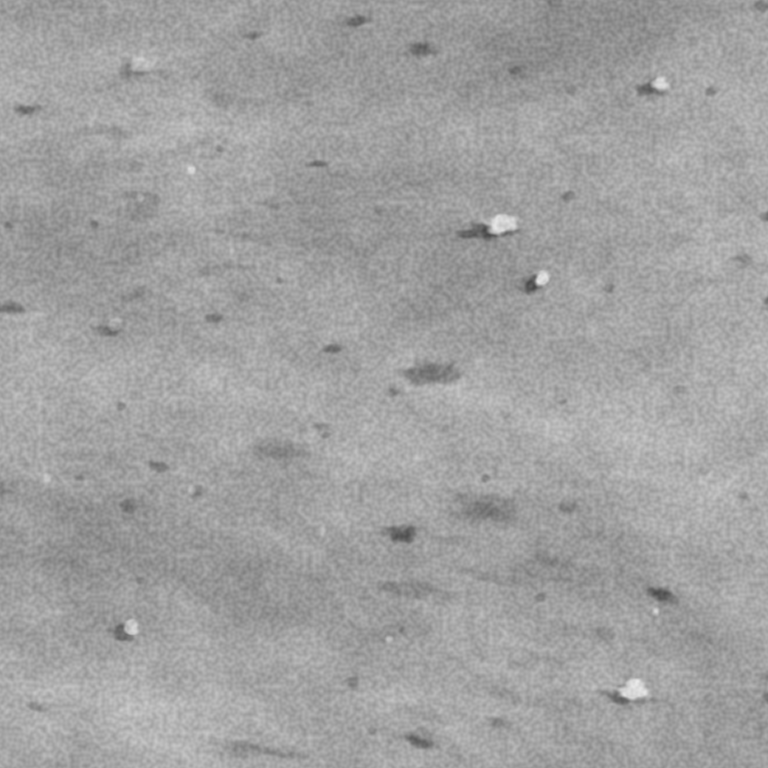
Reproduce this texture procedurally as a Shadertoy shader.

```glsl
// Grainy grey plain with soft drifts, dark flat hollows and a few pale pebbles.

const float GROUND = 0.638;         // mean grey level
const float DRIFT_CONTRAST = 0.098;
const float GRAIN_CONTRAST = 0.095;
const float STREAK_DEPTH = 0.10;
const float HOLLOW_DEPTH = 0.25;
const float DOT_DEPTH = 0.17;
const float SPECK_LIGHT = 0.22;
const float PEBBLE_LIGHT = 0.25;
const float SHADOW_DEPTH = 0.27;
const float FAN = 0.32;             // how far the drifts fan out to the right
const float FAN_AXIS = 0.66;        // height where the drifts run level
const float GRAIN_SCALE = 165.0;    // grain cells across the canvas

// Two random values in 0..1 for a lattice cell
vec2 hash2(vec2 cell, int seed) {
    uvec2 v = uvec2(ivec2(cell) + ivec2(seed * 131 + 1000, seed * 57 + 1000));
    v = v * 1664525u + 1013904223u;
    v.x += v.y * 1664525u;
    v.y += v.x * 1664525u;
    v ^= v >> 16u;
    v.x += v.y * 1664525u;
    v.y += v.x * 1664525u;
    v ^= v >> 16u;
    return vec2(v & 65535u) / 65535.0;
}

float cornerSlope(vec2 cell, vec2 offset, int seed) {
    float angle = 6.28318 * hash2(cell, seed).x;
    return dot(vec2(cos(angle), sin(angle)), offset);
}

// Gradient noise, centred on zero
float gradientNoise(vec2 p, int seed) {
    vec2 i = floor(p), f = p - i;
    vec2 u = f * f * f * (f * (f * 6.0 - 15.0) + 10.0);
    vec2 e = vec2(1.0, 0.0);
    float low = mix(cornerSlope(i, f, seed), cornerSlope(i + e.xy, f - e.xy, seed), u.x);
    float high = mix(cornerSlope(i + e.yx, f - e.yx, seed), cornerSlope(i + e.xx, f - e.xx, seed), u.x);
    return mix(low, high, u.y);
}

// Scattered ragged ellipses of random size and strength; softness widens the rim
float scatter(vec2 p, float cells, float chance, vec2 smallest, vec2 largest, float softness, int seed) {
    float ragged = 0.55 * gradientNoise(p * vec2(55.0, 90.0), seed);
    vec2 home = floor(p * cells);
    float cover = 0.0;
    for (int y = -1; y <= 1; y++) {
        for (int x = -1; x <= 1; x++) {
            vec2 cell = home + vec2(x, y);
            vec2 center = (cell + hash2(cell, seed)) / cells;
            vec2 pick = hash2(cell, seed + 1);
            float clump = 1.0 + 1.6 * gradientNoise(center * 3.0, seed + 2);
            float present = step(pick.x, chance * clump);
            vec2 halfSize = mix(smallest, largest, pick.y * pick.y);
            float strength = mix(0.35, 1.0, hash2(cell, seed + 3).x);
            float d = length((p - center) / halfSize) + ragged;
            float mark = 1.0 - smoothstep(1.0 - softness, 1.0 + 0.4 * softness, d);
            cover = max(cover, present * strength * mark);
        }
    }
    return cover;
}

// Broad tonal drifts, stretched sideways
float drifts(vec2 p) {
    return gradientNoise(p * vec2(2.5, 5.0), 11)
        + 0.65 * gradientNoise(p * vec2(6.0, 13.0), 12)
        + 0.55 * gradientNoise(p * vec2(14.0, 30.0), 13)
        + 0.35 * gradientNoise(p * vec2(35.0, 60.0), 14);
}

// Thin dark wisps that come and go along the drifts
float streaks(vec2 p) {
    float wisp = gradientNoise(p * vec2(8.0, 38.0), 21) + 0.4 * gradientNoise(p * vec2(30.0, 70.0), 22);
    float zone = smoothstep(-0.05, 0.35, gradientNoise(p * vec2(2.5, 5.0), 23));
    return zone * smoothstep(0.12, 0.6, wisp);
}

float grain(vec2 p) {
    return gradientNoise(p * GRAIN_SCALE, 31) + 0.6 * gradientNoise(p * GRAIN_SCALE * 0.53, 32);
}

void mainImage(out vec4 fragColor, in vec2 fragCoord) {
    vec2 uv = fragCoord / iResolution.y;
    vec2 flow = uv + vec2(0.0, FAN * (FAN_AXIS - uv.y) * uv.x);
    flow.y += 0.02 * gradientNoise(uv * 4.0, 41);

    // Ground
    float grey = GROUND + DRIFT_CONTRAST * drifts(flow);
    grey -= STREAK_DEPTH * streaks(flow);

    // Dark hollows and small dots
    grey -= HOLLOW_DEPTH * scatter(flow, 8.0, 0.32, vec2(0.014, 0.005), vec2(0.052, 0.017), 0.8, 51);
    grey -= DOT_DEPTH * scatter(uv, 14.0, 0.2, vec2(0.006, 0.005), vec2(0.015, 0.010), 0.8, 61);

    // Pale specks, and pebbles with shade below and to the left
    grey += SPECK_LIGHT * scatter(uv, 8.0, 0.12, vec2(0.005), vec2(0.007, 0.010), 0.8, 71);
    float shade = scatter(uv + vec2(0.012, 0.007), 3.0, 0.45, vec2(0.018, 0.012), vec2(0.036, 0.014), 0.6, 81);
    float pebble = scatter(uv, 3.0, 0.45, vec2(0.011, 0.010), vec2(0.029, 0.016), 0.45, 81);
    grey += mix(-SHADOW_DEPTH * shade, PEBBLE_LIGHT, pebble);

    grey += GRAIN_CONTRAST * grain(uv);
    fragColor = vec4(vec3(clamp(grey, 0.0, 1.0)), 1.0);
}
```
